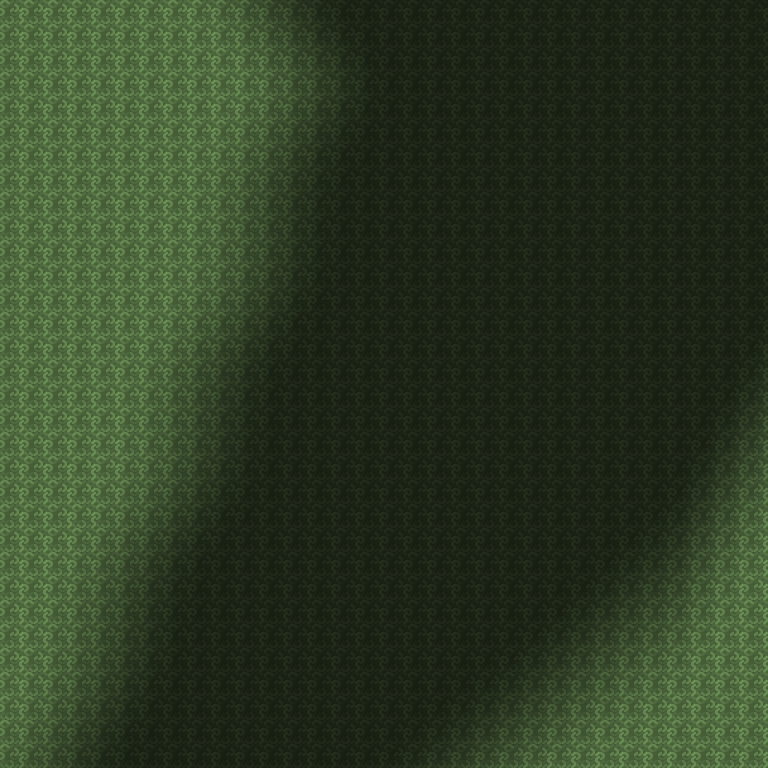
This background is drawn by a Shadertoy shader. Its source:

```glsl
// Dark olive cloth lit by two soft green glows: a tall one along the left
// side and a smaller one in the lower right corner. Curved edge functions
// shape the light; a repeating tile of short slanted stitches is the weave.

#define DARK_GREEN   vec3(0.103, 0.132, 0.080)
#define LIT_GREEN    vec3(0.308, 0.410, 0.245)
#define OUTER_SOFT   0.112
#define INNER_SOFT   0.100
#define TILE_COUNT   32.0
#define TILE_CELLS   vec2(5.0, 6.0)
#define STITCH_LIGHT 0.50
#define GROUND_LIGHT 0.89
#define RIB_DEPTH    0.025

const float TAU = 6.2831853;

float hash(vec2 p) {
    vec3 q = fract(vec3(p.xyx) * 0.1031);
    q += dot(q, q.yzx + 33.33);
    return fract((q.x + q.y) * q.z);
}

// Hash that repeats over one weave tile
float tileHash(vec2 cell, float seed) {
    return hash(mod(cell, TILE_CELLS) + seed);
}

// Short stitches, each slanted one way or the other with its own brightness
float stitches(vec2 p) {
    vec2 cell = floor(p);
    vec2 f = fract(p);
    float rising = step(0.5, tileHash(cell, 17.0));
    float across = abs(mix(f.x + f.y - 1.0, f.x - f.y, rising));
    float thread = 1.0 - smoothstep(0.1, 0.75, across);
    return thread * tileHash(cell, 53.0);
}

// Distance inside the left glow, whose edge leans right as it climbs
float leftGlow(vec2 uv) {
    float edge = 0.068 + 0.36 * uv.y;
    edge += 0.008 * cos(TAU * (uv.y - 0.38) / 0.255);
    edge += 0.018 * smoothstep(0.1, 0.4, uv.y) * smoothstep(0.95, 0.6, uv.y);
    edge -= 0.085 * smoothstep(0.87, 1.03, uv.y);
    return (edge - uv.x) * 0.94;
}

// Distance inside the corner glow, whose edge steepens to the right
float cornerGlow(vec2 uv) {
    float t = uv.x - 0.633;
    float edge = 0.87 * (t + max(t - 0.245, 0.0));
    return (edge - uv.y) * mix(0.76, 0.60, smoothstep(0.7, 1.0, uv.x));
}

// Light that fades from inside a glow to the dark cloth
float fade(float inside) {
    return smoothstep(-OUTER_SOFT, INNER_SOFT, inside);
}

// Brightness of the cloth: light stitches on a darker ground, faint ribs
float weave(vec2 uv) {
    vec2 p = uv * TILE_COUNT;
    float rib = RIB_DEPTH * cos(TAU * p.x);
    return GROUND_LIGHT + STITCH_LIGHT * stitches(p * TILE_CELLS) + rib;
}

void mainImage(out vec4 fragColor, in vec2 fragCoord) {
    vec2 uv = fragCoord / iResolution.xy;

    // Light from both glows
    float light = max(fade(leftGlow(uv)), fade(cornerGlow(uv)));

    // Cloth colour scaled by the weave
    vec3 color = mix(DARK_GREEN, LIT_GREEN, light) * weave(uv);
    fragColor = vec4(color, 1.0);
}
```
